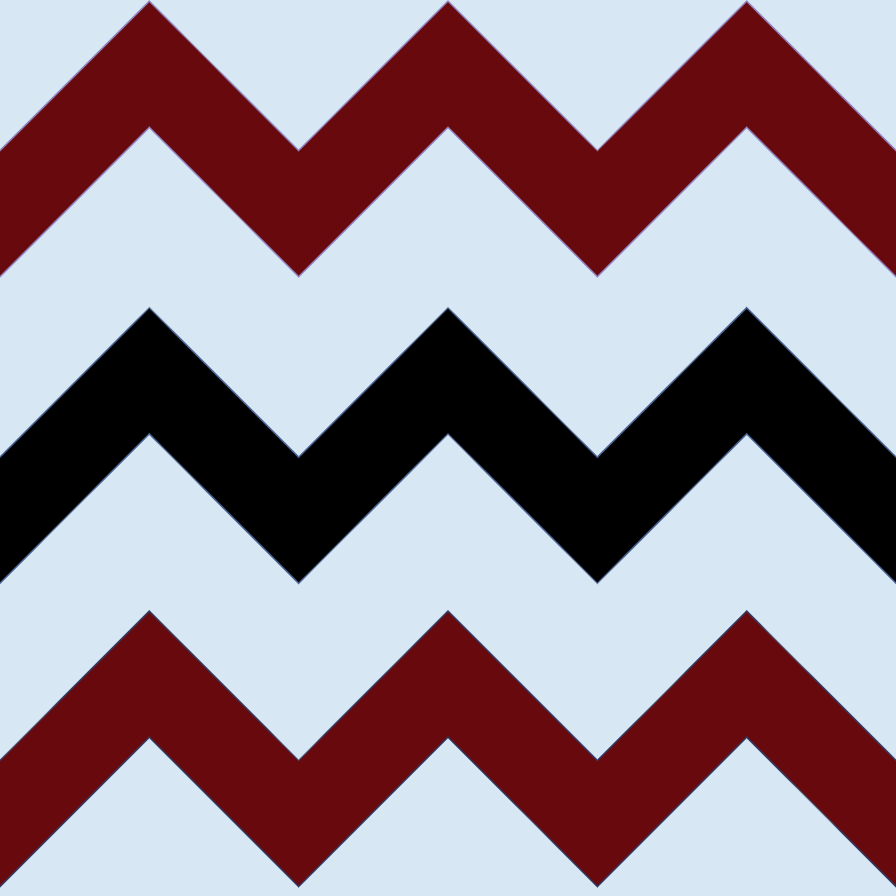
A WebGL 2 fragment shader for this pattern:

```glsl
#version 300 es
precision highp float;
// Three horizontal chevron bands, red, black and red, on pale blue with thin cool fringes.

uniform vec2 u_resolution;
out vec4 fragColor;

const float TAU = 6.2831853;
const int ROWS = 3;
const float PEAKS = 3.0;            // whole zigzags across the canvas
const float RISE = 0.1667;          // height from valley to peak
const float BAND_HEIGHT = 0.1408;   // vertical thickness of a band
const float FRINGE_WIDTH = 0.0017;
const float FRINGE_WEAR = 0.35;     // how far the fringe fades in places

const vec3 GROUND = vec3(0.842, 0.910, 0.957);
const vec3 RED = vec3(0.408, 0.038, 0.050);
const vec3 BLACK = vec3(0.0, 0.0, 0.004);

// Peak of each band, measured down from the top edge
const float ROW_TOP[ROWS] = float[ROWS](0.0013, 0.3435, 0.6820);
const vec3 ROW_FRINGE[ROWS] = vec3[ROWS](
    vec3(0.56, 0.50, 0.74), vec3(0.29, 0.39, 0.58), vec3(0.20, 0.22, 0.38));

// 0 at each peak, 1 at each valley
float zigzag(float x) {
    return abs(2.0 * fract(x * PEAKS) - 1.0);
}

// Signed distance to a band; height wraps around the canvas
float bandDistance(float depth, float top) {
    float offset = depth - top - 0.5 * BAND_HEIGHT;
    offset -= round(offset);
    float slope = 2.0 * PEAKS * RISE;
    return (abs(offset) - 0.5 * BAND_HEIGHT) / sqrt(1.0 + slope * slope);
}

// Slow wrapping variation along the fringe
float fringeStrength(vec2 uv, float row) {
    float wave = sin(TAU * (2.0 * uv.x + 3.0 * uv.y) + 2.1 * row)
               * sin(TAU * (5.0 * uv.x - 2.0 * uv.y) + 1.3 * row);
    return 1.0 - FRINGE_WEAR * smoothstep(0.2, 0.8, wave);
}

void main() {
    vec2 uv = gl_FragCoord.xy / u_resolution;
    float pixel = 1.0 / min(u_resolution.x, u_resolution.y);
    float depth = 1.0 - uv.y - RISE * zigzag(uv.x);

    vec3 color = GROUND;
    for (int row = 0; row < ROWS; row++) {
        float d = bandDistance(depth, ROW_TOP[row]);

        // Solid band
        vec3 bandColor = row % 2 == 0 ? RED : BLACK;
        color = mix(color, bandColor, clamp(0.5 - d / pixel, 0.0, 1.0));

        // Fringe along both edges, dimmed when thinner than a pixel
        float cover = clamp((0.5 * FRINGE_WIDTH - abs(d)) / pixel + 0.5, 0.0, 1.0);
        cover = min(cover, FRINGE_WIDTH / pixel);
        color = mix(color, ROW_FRINGE[row], cover * fringeStrength(uv, float(row)));
    }
    fragColor = vec4(color, 1.0);
}
```
